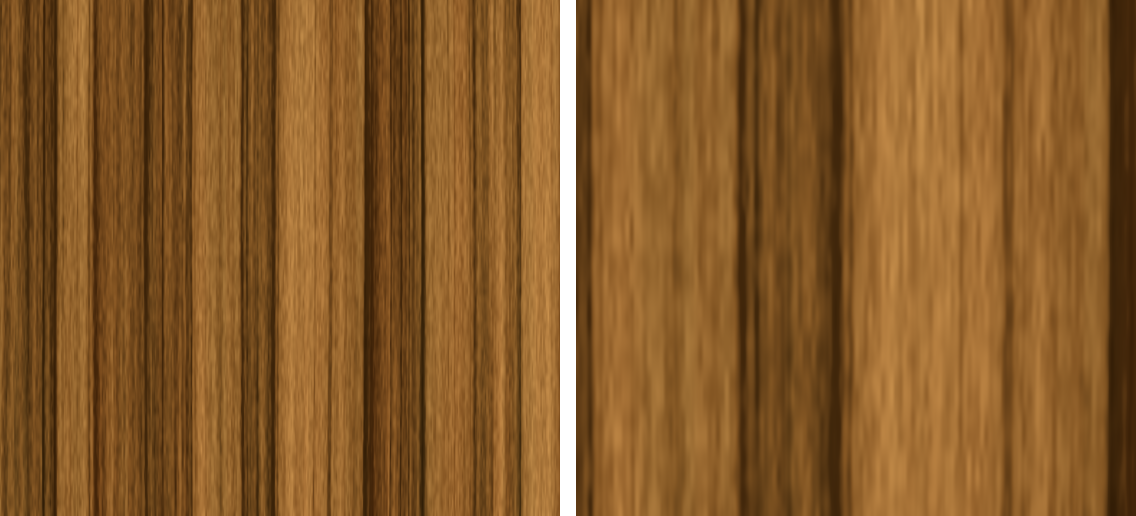
Left: the whole. Right: its middle third, enlarged.
Write a WebGL 1 fragment shader that draws this texture.

```glsl
precision highp float;
// Striped wood veneer: upright bands of light and dark brown with dark seams.
// Bands come from a loop over jittered seams; streaks and short fibres are
// value noise stretched along the grain, and one tone value picks the colour.
uniform vec2 u_resolution;

float hash(vec2 p) {
  return fract(sin(dot(p, vec2(12.9898, 78.233))) * 43758.5453);
}

float noise(vec2 p) {
  vec2 cell = floor(p);
  vec2 f = fract(p);
  f = f * f * (3.0 - 2.0 * f);
  float low = mix(hash(cell), hash(cell + vec2(1.0, 0.0)), f.x);
  float high = mix(hash(cell + vec2(0.0, 1.0)), hash(cell + vec2(1.0, 1.0)), f.x);
  return mix(low, high, f.y);
}

// Noise around zero, with separate frequencies across and along the grain
float grain(vec2 p, float across, float along) {
  return noise(p * vec2(across, along) + across) - 0.5;
}

// Evenly spread band tones in a shuffled order
float bandTone(float id) {
  return mix(0.34, 0.78, fract(id * 0.618 + 0.2));
}

// Thin dark lines, one per cell, many of them faint
float hairlines(vec2 p, float count) {
  float id = floor(p.x * count);
  float centre = 0.2 + 0.6 * hash(vec2(id, count));
  float dist = (fract(p.x * count) - centre) / count;
  float strength = smoothstep(0.45, 1.0, hash(vec2(id, count + 7.0)));
  float fade = 0.6 + 0.4 * noise(vec2(id * 3.7, p.y * 2.5));
  return strength * fade * exp(-pow(dist / 0.0016, 2.0));
}

vec3 woodColour(float tone) {
  vec3 dark = vec3(0.20, 0.11, 0.02);
  vec3 middle = vec3(0.52, 0.335, 0.135);
  vec3 light = vec3(0.80, 0.58, 0.31);
  vec3 lower = mix(dark, middle, clamp(tone * 2.0, 0.0, 1.0));
  return mix(lower, light, clamp(tone * 2.0 - 1.0, 0.0, 1.0));
}

void main() {
  vec2 p = gl_FragCoord.xy / u_resolution.x;

  // Slight bending of the grain
  vec2 q = p;
  q.x += 0.004 * grain(p, 5.0, 2.0) + 0.001 * grain(p, 20.0, 6.0);

  // Bands and the seams between them
  float band = bandTone(-1.0);
  float seams = 0.0;
  for (int i = 0; i < 14; i++) {
    float id = float(i);
    float jitter = hash(vec2(id, 3.0));
    float dist = q.x - (id + 0.6 * (jitter - 0.5)) / 12.0;
    float strength = mix(0.18, 0.42, hash(vec2(id, 11.0)));
    float fade = 0.75 + 0.4 * noise(vec2(id * 5.3, p.y * 2.5));
    float width = mix(0.0020, 0.0044, hash(vec2(id, 19.0)));
    float side = mix(-0.013, 0.013, hash(vec2(id, 23.0)));
    band = mix(band, bandTone(id), smoothstep(-0.004, 0.004, dist));
    seams += strength * fade * exp(-pow(dist / width, 2.0));
    seams += 0.6 * strength * fade * exp(-pow((dist - side) / 0.0018, 2.0));
    seams += 0.13 * exp(-abs(dist) / 0.012);
  }

  // Long streaks, stronger in dark bands
  float roughness = mix(1.8, 0.8, smoothstep(0.36, 0.68, band));
  float streaks = 0.20 * grain(q, 36.0, 0.6) + 0.20 * grain(q, 115.0, 0.9)
                + 0.17 * grain(q, 240.0, 1.5);

  // Short fine fibres
  float fibres = 0.21 * grain(q, 390.0, 42.0) + 0.09 * grain(q, 300.0, 85.0);

  float tone = band + roughness * streaks + fibres - seams;
  tone += 0.08 * grain(p, 6.0, 2.0);
  tone -= 0.24 * roughness * hairlines(q, 47.0) + 0.20 * hairlines(q, 23.0);

  // Keep the darkest lines brown, not black
  tone = mix(tone, 0.08 + 0.3 * tone, smoothstep(0.2, 0.0, tone));

  // Warm and olive tints between streaks
  float tint = grain(q, 28.0, 0.5) + 0.6 * grain(q, 130.0, 1.2);
  vec3 colour = woodColour(tone) + tint * vec3(0.016, -0.012, -0.010);
  gl_FragColor = vec4(clamp(colour, 0.0, 1.0), 1.0);
}
```
